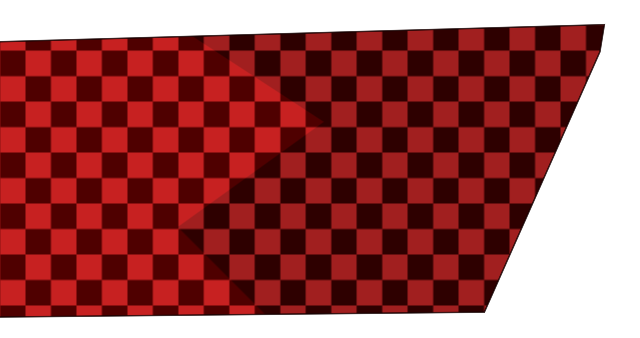
Reproduce this pattern procedurally as a Shadertoy shader.

```glsl
// A slanted red checkered banner with a zigzag shadow on white.

// Signed distance to the line a-b, positive on its right side.
float rightOf(vec2 p, vec2 a, vec2 b) {
    vec2 along = normalize(b - a);
    return dot(p - a, vec2(along.y, -along.x));
}

// Inside distance of the banner, which runs off the left side.
float banner(vec2 p) {
    vec2 topRight = vec2(1.788, 0.927);
    vec2 corner = vec2(1.775, 0.847);
    vec2 bottomRight = vec2(1.433, 0.0765);
    float top = rightOf(p, vec2(0.0, 0.8765), topRight);
    float tip = rightOf(p, topRight, corner);
    float slant = rightOf(p, corner, bottomRight);
    float bottom = rightOf(p, bottomRight, vec2(0.0, 0.062));
    return min(min(top, tip), min(slant, bottom));
}

// Soft checkerboard: 1 on odd cells, 0 on even cells.
float checker(vec2 cell, float blur) {
    vec2 toEdge = 0.5 - abs(fract(cell) - 0.5);
    vec2 side = 1.0 - 2.0 * mod(floor(cell), 2.0);
    vec2 wave = side * smoothstep(0.0, blur, toEdge);
    return 0.5 - 0.5 * wave.x * wave.y;
}

// Right border of the lit area: a notch below, a point above.
float litBorder(float y) {
    float upper = 0.958 - 1.534 * (y - 0.6395);
    float middle = 0.526 + 1.389 * (y - 0.3284);
    float lower = 0.526 + 0.3284 - y;
    return min(upper, max(middle, lower));
}

void mainImage(out vec4 fragColor, in vec2 fragCoord) {
    vec2 p = fragCoord / iResolution.y;
    float pixel = 1.0 / iResolution.y;

    // Checks, lit on the left and shaded on the right
    float check = checker((p - vec2(0.0, 0.0209)) / 0.07538, pixel / 0.07538);
    vec3 lit = mix(vec3(0.31, 0.0, 0.0), vec3(0.78, 0.13, 0.13), check);
    vec3 shaded = mix(vec3(0.18, 0.0, 0.0), vec3(0.63, 0.12, 0.12), check);
    float border = (litBorder(p.y) - p.x) * 0.6;
    vec3 color = mix(shaded, lit, smoothstep(-pixel, pixel, border));

    // Thin dark outline, then the white surround
    float inside = banner(p);
    float outline = 1.0 - smoothstep(0.0, pixel, abs(inside) - 0.0008);
    color = mix(vec3(1.0), color, smoothstep(-0.5 * pixel, 0.5 * pixel, inside));
    color = mix(color, vec3(0.08, 0.0, 0.0), 0.8 * outline);

    fragColor = vec4(color, 1.0);
}
```
